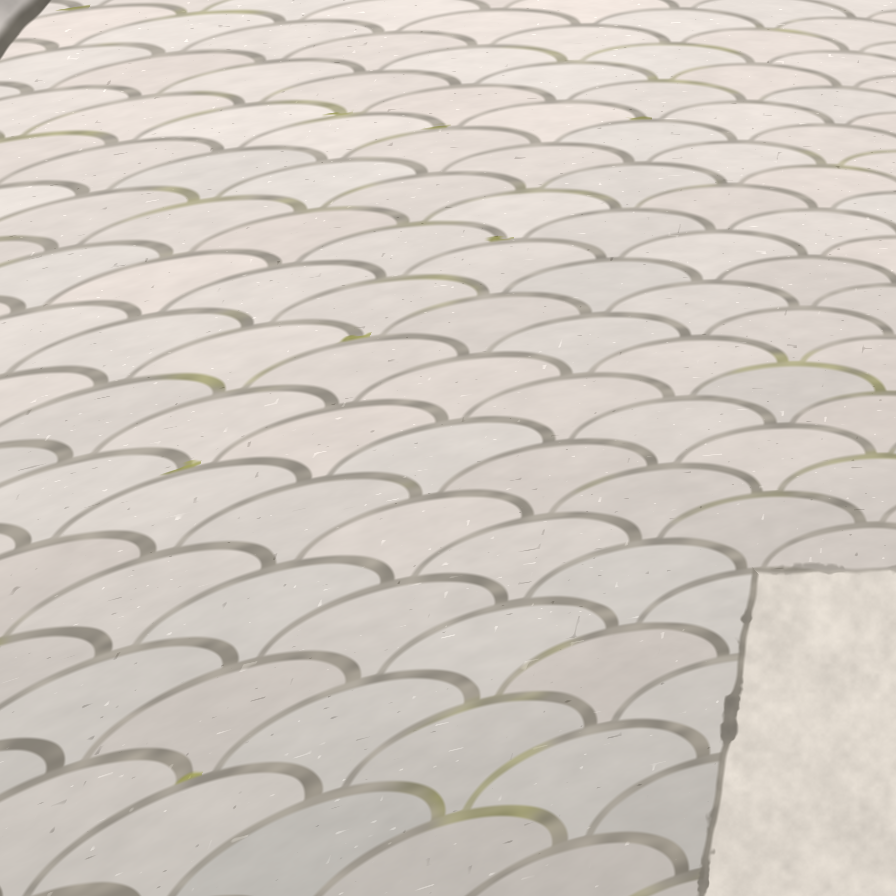
Write a WebGL 2 fragment shader that draws this texture.

```glsl
#version 300 es
precision highp float;
uniform vec2 u_resolution;
out vec4 outColor;

#define ANCHOR vec2(0.6836, 0.6901)      // ground origin on the canvas, y down
#define STEP_RIGHT vec2(0.1258, 0.0312)  // canvas step to the lower right scale
#define STEP_DOWN vec2(-0.0495, 0.0768)  // canvas step to the scale straight below
#define TILT vec2(0.0026, -0.036)        // perspective along both steps
#define CAMBER vec2(0.024, 0.034)        // bend of the ground
#define RADIUS 0.45                      // scale radius, also the row spacing
#define SOFTNESS 0.0022                  // edge blur in canvas units
#define FAR_STONE vec3(0.925, 0.895, 0.868)
#define NEAR_STONE vec3(0.765, 0.752, 0.728)
#define JOINT vec3(0.575, 0.55, 0.505)
#define MOSS vec3(0.60, 0.60, 0.33)
#define SLAB vec3(0.865, 0.835, 0.795)

float hash(vec2 p) {
    vec3 h = fract(p.xyx * vec3(0.1031, 0.1030, 0.0973));
    h += dot(h, h.yzx + 33.33);
    return fract((h.x + h.y) * h.z);
}

float noise(vec2 p) {
    vec2 cell = floor(p), f = fract(p);
    f = f * f * (3.0 - 2.0 * f);
    vec2 e = vec2(1.0, 0.0);
    return mix(mix(hash(cell), hash(cell + e.xy), f.x),
               mix(hash(cell + e.yx), hash(cell + e.xx), f.x), f.y);
}

float fbm(vec2 p) {
    float sum = 0.0, amp = 0.5;
    for (int i = 0; i < 4; i++) {
        sum += amp * noise(p);
        p = p * 2.03 + 17.1;
        amp *= 0.5;
    }
    return sum;
}

// Canvas position to flat pattern space, one unit per scale across
vec2 groundFromCanvas(vec2 p) {
    mat2 steps = mat2(STEP_RIGHT - TILT.x * p, STEP_DOWN - TILT.y * p);
    vec2 g = inverse(steps) * (p - ANCHOR);
    g.y -= CAMBER.x * g.x * g.x;
    g.y -= CAMBER.y * g.y * g.y;
    return vec2(0.5 * g.x + 0.435, 2.0 * RADIUS * (g.y + 0.5 * g.x - 0.14));
}

// Overlapping discs painted from the back row to the front row
vec3 paving(vec2 p, vec2 q, vec2 qdx, vec2 qdy, float pixel) {
    float blur = max(1.0, SOFTNESS / pixel);
    float grain = fbm(q * vec2(9.0, 8.0));
    float patches = fbm(q * 1.7 + 40.0);
    vec3 stone = mix(FAR_STONE, NEAR_STONE, pow(clamp(p.y, 0.0, 1.0), 1.4));
    stone *= 1.0 - 0.04 * p.x * smoothstep(0.05, 0.4, p.y);
    stone *= 0.96 + 0.06 * grain + 0.03 * patches;

    float mossiness = smoothstep(0.53, 0.72, fbm(q * 1.3 + 9.0));
    vec3 grout = mix(JOINT, MOSS, 0.6 * mossiness);
    grout *= 0.86 + 0.3 * noise(q * 11.0);
    grout = mix(grout, stone, 0.3 * (1.0 - p.y));

    vec3 color = grout;
    float firstRow = floor(q.y / RADIUS);
    for (int k = -1; k <= 2; k++) {
        float row = firstRow + float(k);
        float shift = 0.5 * mod(row, 2.0);
        float column = round(q.x - shift);
        vec2 id = vec2(column, row);
        vec2 jitter = 0.012 * (vec2(hash(id + 3.1), hash(id + 7.7)) - 0.5);
        vec2 local = q - vec2(column + shift, row * RADIUS) - jitter;
        vec2 normal = local / max(length(local), 1e-4);
        float d = length(local) - RADIUS;
        float aa = blur * length(vec2(dot(normal, qdx), dot(normal, qdy))) + 1e-5;

        // Joint is wider at the crown and on the right shoulder
        float halfWidth = mix(0.021, 0.037, normal.y * normal.y) + 0.006 * normal.x;
        halfWidth *= 0.85 + 0.3 * noise(q * 6.0 + id);
        float strength = 0.82 + 0.18 * normal.x;
        float tone = 0.975 + 0.05 * hash(id + 51.0);
        vec3 face = stone * tone * mix(vec3(1.0), vec3(1.012, 0.995, 0.99), hash(id + 23.0));
        vec3 line = mix(face, grout, strength);
        color = mix(color, line, 1.0 - smoothstep(-aa, aa, d - halfWidth));
        color = mix(color, face, 1.0 - smoothstep(-aa, aa, d + halfWidth));

        // Tufts at a few joint ends
        float tuft = length(local - vec2(RADIUS, -0.03)) + 0.09 * (noise(q * 22.0) - 0.5);
        float grows = step(0.92, hash(id + 88.0));
        color = mix(color, MOSS * (0.75 + 0.45 * grain), 0.85 * grows * (1.0 - smoothstep(0.025, 0.075, tuft)));
    }
    // Sparse pits and pale flecks
    float fleck = noise(q * vec2(24.0, 20.0) + 5.0);
    color -= 0.13 * smoothstep(0.94, 1.0, fleck);
    return color + 0.1 * smoothstep(0.06, 0.0, fleck);
}

void main() {
    vec2 p = gl_FragCoord.xy / u_resolution;
    p.y = 1.0 - p.y;
    float pixel = 1.0 / min(u_resolution.x, u_resolution.y);
    float soft = max(pixel, SOFTNESS);
    vec2 q = groundFromCanvas(p);
    vec3 color = paving(p, q, dFdx(q), dFdy(q), pixel);

    // Plain slab in the lower right corner, with a dirty seam
    float wobble = 0.004 * (noise(p * 45.0) - 0.5);
    float side = p.x - 0.844 + 0.173 * (p.y - 0.638) + wobble;
    float top = p.y - 0.638 + 0.02 * (p.x - 0.844) + wobble;
    float inside = min(side, top);
    vec3 slab = SLAB * (0.9 + 0.12 * fbm(p * 24.0) + 0.1 * fbm(p * 90.0));
    color = mix(color, slab, smoothstep(-soft, soft, inside));
    float dirt = fbm(p * 32.0);
    float seamWidth = (side < top ? 0.0035 : 0.002) + 0.006 * smoothstep(0.5, 0.75, dirt);
    float seam = 1.0 - smoothstep(seamWidth - soft, seamWidth + soft, abs(inside));
    color = mix(color, JOINT * (1.15 - 0.5 * dirt), seam * (side < top ? 0.85 : 0.45));

    // Dark kerb in the upper left corner
    float kerb = p.x + 0.85 * p.y - 0.055 + 2.0 * wobble;
    vec3 kerbStone = mix(JOINT * 0.72, FAR_STONE * 0.8, smoothstep(-0.012, -0.03, kerb));
    color = mix(color, kerbStone * (0.85 + 0.3 * dirt), smoothstep(soft, -soft, kerb));

    outColor = vec4(clamp(color, 0.0, 1.0), 1.0);
}
```
